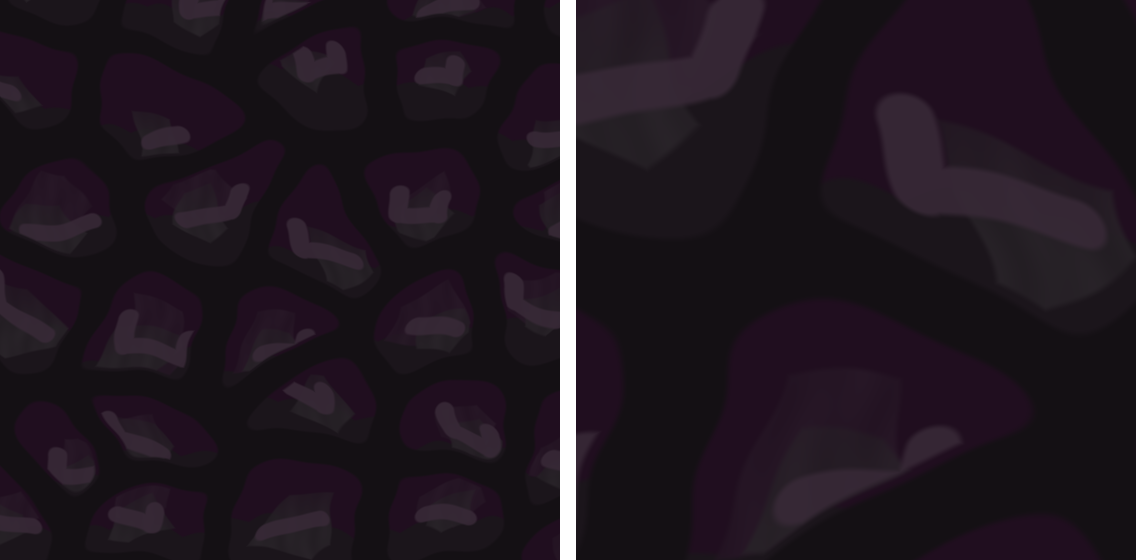
Left: the whole. Right: its middle third, enlarged.
A Shadertoy shader for this texture:

```glsl
vec2 hash2(vec2 p) {
    return fract(sin(vec2(dot(p, vec2(127.1, 311.7)), dot(p, vec2(269.5, 183.3)))) * 43758.5);
}

vec2 site(vec2 cell) {
    return cell + 0.12 + 0.76 * hash2(cell);
}

float fill(float d) {
    return smoothstep(0.012, -0.012, d);
}

float capsule(vec2 p, vec2 a, vec2 b, float radius) {
    vec2 pa = p - a, ba = b - a;
    return length(pa - ba * clamp(dot(pa, ba) / dot(ba, ba), 0.0, 1.0)) - radius;
}

// Irregular five-sided patch
float facet(vec2 p, vec2 seed, float size) {
    float d = -1.0;
    for (int i = 0; i < 5; i++) {
        vec2 h = hash2(seed + float(i) * 7.3);
        float a = (float(i) + 0.7 * h.x) * 1.2566;
        d = max(d, dot(p, vec2(cos(a), sin(a))) - size * (0.6 + 0.6 * h.y));
    }
    return d;
}

void mainImage(out vec4 fragColor, in vec2 fragCoord) {
    vec2 p = fragCoord / iResolution.y * vec2(4.3, 4.9) + vec2(3.2, 7.4);
    p += 0.05 * sin(p.yx * vec2(4.3, 5.1) + vec2(0.6, 2.0));
    p += 0.012 * sin(p.yx * vec2(17.0, 14.0));

    // Nearest cell site
    vec2 cell = floor(p), base = cell;
    float nearest = 9.0;
    for (int y = -2; y <= 2; y++)
    for (int x = -2; x <= 2; x++) {
        vec2 c = base + vec2(x, y);
        float d = length(site(c) - p);
        if (d < nearest) { nearest = d; cell = c; }
    }

    // Rounded distance to the cell border, and free room around the site
    vec2 center = site(cell), local = p - center;
    float sum = 0.0, room = 1.0;
    for (int y = -2; y <= 2; y++)
    for (int x = -2; x <= 2; x++) {
        if (x == 0 && y == 0) continue;
        vec2 span = site(cell + vec2(x, y)) - center;
        float len = length(span);
        sum += exp(-20.0 * (0.5 * len - dot(local, span / len)));
        room = min(room, 0.5 * len);
    }
    float gap = 0.115 + 0.02 * sin(p.x * 2.3 + 1.7 * p.y);
    float stone = log(sum) / 20.0 + gap;
    room = clamp(room - gap, 0.22, 0.36);

    vec2 h = hash2(cell + 31.7), g = hash2(cell + 67.1);
    vec3 mortar = vec3(0.079, 0.063, 0.079);
    vec3 rim = vec3(0.106, 0.082, 0.106);
    vec3 plum = vec3(0.124, 0.055, 0.120);
    vec3 mauve = vec3(0.152, 0.092, 0.149);
    vec3 slate = vec3(0.150, 0.129, 0.150);
    vec3 highlight = vec3(0.218, 0.160, 0.214);

    // Plum wash with a scalloped lower edge
    float scallop = 0.05 * abs(sin(local.x * 11.0 + h.x * 6.0)) + 0.4 * (h.y - 0.5) * local.x;
    vec3 color = mix(rim, plum, fill(-local.y - 0.16 + scallop));

    // Translucent angular patches with faint upright brush streaks
    float streak = 0.006 * sin(p.x * 23.0 + 2.0 * sin(p.y * 5.0)) + 0.004 * sin(p.x * 51.0 + p.y * 4.0);
    float inner = stone + 0.025;
    float mauvePatch = facet(local - vec2(0.12 * (g.x - 0.5), 0.02), cell, room * 0.95);
    float slatePatch = facet(local - vec2(0.2 * (h.x - 0.5), -0.5 * room), cell + 13.0, room * 0.85);
    color = mix(color, mauve + streak, 0.75 * step(0.4, h.y) * fill(max(mauvePatch, inner)));
    float fade = smoothstep(0.25, -0.3, local.y);
    color = mix(color, slate + streak, (0.4 + 0.55 * fade) * fill(max(slatePatch, inner)));

    // Round-ended highlight strokes: bars, hooks and cups
    vec2 left = room * vec2(-0.85 + 0.4 * g.y, -0.4 + 0.8 * (h.x - 0.5));
    vec2 right = room * vec2(0.35 + 0.6 * h.y, -0.45 - 0.5 * (h.x - 0.5));
    float stroke = capsule(local, left, right, 0.068);
    if (g.x > 0.5) stroke = min(stroke, capsule(local, left, left + room * vec2(-0.1, 0.75), 0.074));
    if (g.y > 0.6) stroke = min(stroke, capsule(local, right, right + room * vec2(0.1, 0.6), 0.072));
    color = mix(color, highlight, 0.88 * fill(max(stroke, stone + 0.03)));

    fragColor = vec4(mix(mortar, color, fill(stone)), 1.0);
}
```
